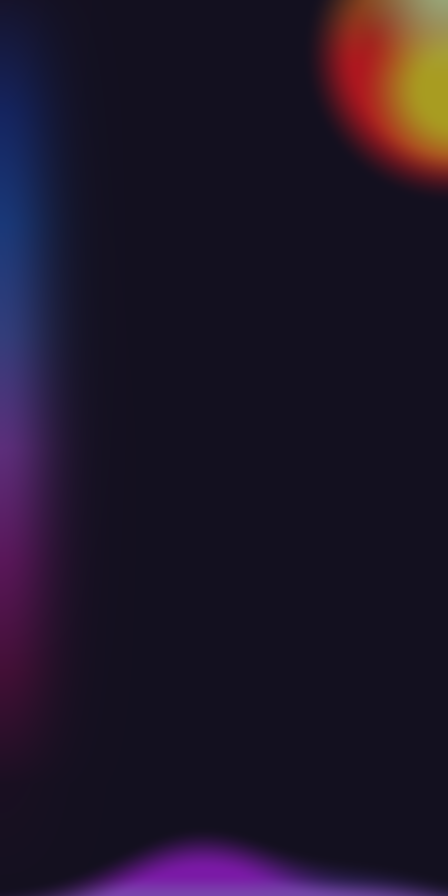
Give the GLSL for this background, as a WebGL 2 fragment shader.

```glsl
#version 300 es
precision highp float;

uniform vec2 u_resolution;
out vec4 fragColor;

const vec3 NIGHT = vec3(0.076, 0.063, 0.122);

// Left glow: colours at equal steps from bottom to top
const int STOPS = 9;
const vec3 SIDE_COLORS[STOPS] = vec3[STOPS](
    NIGHT,
    vec3(0.10, 0.06, 0.13),
    vec3(0.26, 0.06, 0.21),
    vec3(0.35, 0.09, 0.35),
    vec3(0.36, 0.18, 0.48),
    vec3(0.20, 0.24, 0.48),
    vec3(0.10, 0.22, 0.47),
    vec3(0.08, 0.14, 0.37),
    vec3(0.085, 0.075, 0.17));
const float SIDE_WIDTH = 0.12;

// Warm orb in the upper right corner
const vec3 RED = vec3(0.68, 0.09, 0.12);
const vec3 BROWN = vec3(0.52, 0.26, 0.11);
const vec3 YELLOW = vec3(0.66, 0.61, 0.13);
const vec3 PALE = vec3(0.60, 0.66, 0.48);
const vec2 ORB_CENTER = vec2(1.015, 1.883);
const vec2 CORE_CENTER = vec2(1.02, 1.80);
const vec2 PALE_CENTER = vec2(1.0, 2.03);
const float ORB_RADIUS = 0.28;
const float ORB_BLUR = 0.06;

// Violet hill along the lower edge
const vec3 PURPLE = vec3(0.48, 0.10, 0.65);
const vec3 INDIGO = vec3(0.25, 0.17, 0.48);
const vec3 LILAC = vec3(0.48, 0.30, 0.68);
const float HILL_BLUR = 0.05;

float bell(float x, float center, float width) {
    float t = (x - center) / width;
    return exp(-t * t);
}

// One inside, zero outside, with a soft border around the edge
float softInside(float d, float edge, float blur) {
    return 1.0 - smoothstep(edge - blur, edge + blur, d);
}

vec3 sideColor(float height) {
    float t = clamp(height, 0.0, 1.0) * float(STOPS - 1);
    int i = min(int(t), STOPS - 2);
    return mix(SIDE_COLORS[i], SIDE_COLORS[i + 1], t - float(i));
}

vec3 orbColor(vec2 p) {
    vec3 rim = mix(RED, BROWN, smoothstep(1.84, 2.02, p.y));
    vec3 color = mix(rim, YELLOW, softInside(distance(p, CORE_CENTER), 0.15, 0.08));
    return mix(color, PALE, softInside(distance(p, PALE_CENTER), 0.11, 0.11));
}

float hillHeight(float x) {
    return -0.04 + 0.145 * bell(x, 0.45, 0.26) + 0.05 * bell(x, 0.85, 0.20);
}

vec3 hillColor(vec2 p) {
    vec3 color = mix(PURPLE, INDIGO, smoothstep(0.52, 0.80, p.x));
    return mix(color, LILAC, 0.8 * (1.0 - smoothstep(0.0, 0.05, p.y)));
}

void main() {
    // Canvas spans 1 across and 2 up
    vec2 p = gl_FragCoord.xy / u_resolution * vec2(1.0, 2.0);

    vec3 color = mix(NIGHT, sideColor(p.y * 0.5), bell(p.x, 0.0, SIDE_WIDTH));

    float orb = softInside(distance(p, ORB_CENTER), ORB_RADIUS, ORB_BLUR);
    color = mix(color, orbColor(p), orb);

    float hill = softInside(p.y, hillHeight(p.x), HILL_BLUR);
    color = mix(color, hillColor(p), hill);

    fragColor = vec4(color, 1.0);
}
```
